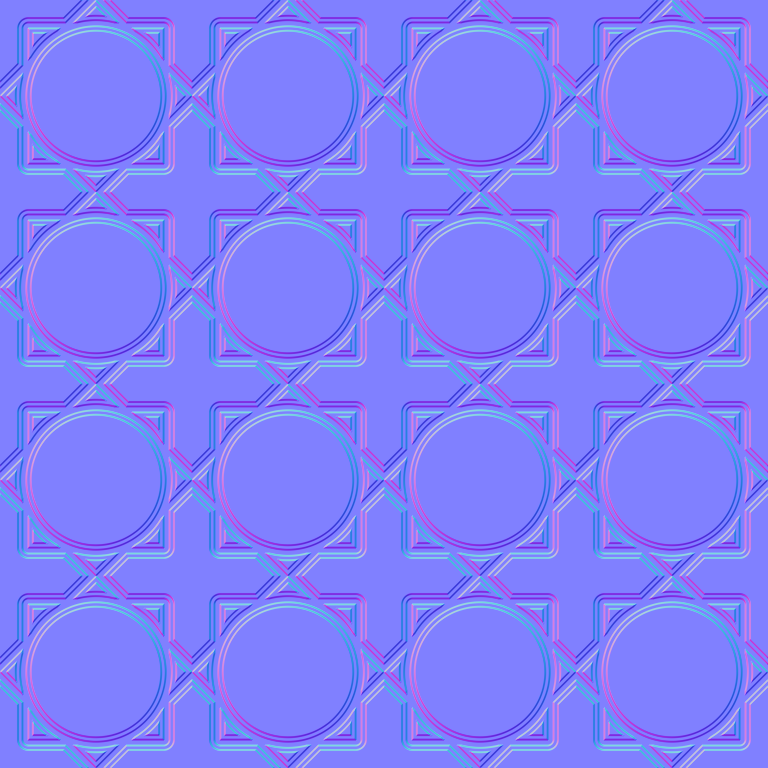
This texture map is drawn by a Shadertoy shader. Its source:

```glsl
float band(float d, float inner, float outer) {
    return max(inner - d, d - outer);
}

// Distance from the raised straps, positive inside the sunken panels
float panelDistance(vec2 uv) {
    vec2 p = abs(fract(uv) - 0.5);

    // Upright square, rounded outside, overlaid by a sharp diamond
    vec2 q = p - 0.352;
    float box = length(max(q, 0.0)) + min(max(q.x, q.y), 0.0);
    float square = band(box, 0.0, 0.031);
    float diamond = band((p.x + p.y) * 0.70711, 0.352, 0.383);

    // The ring covers the star, and its disc stays empty
    float r = length(p);
    float straps = min(min(square, diamond), r - 0.395);
    return max(straps, 0.363 - r);
}

// Two terraces lead down from each strap
float height(vec2 uv) {
    float d = panelDistance(uv);
    return -smoothstep(-0.004, 0.004, d) - smoothstep(-0.004, 0.004, d - 0.023);
}

void mainImage(out vec4 fragColor, in vec2 fragCoord) {
    vec2 uv = 4.0 * fragCoord / iResolution.xy;

    // Slope over at least one pixel keeps the steps smooth
    float halfStep = max(0.0045, 2.0 / iResolution.y);
    vec2 e = vec2(halfStep, 0.0);
    vec2 slope = vec2(height(uv + e.xy) - height(uv - e.xy),
                      height(uv + e.yx) - height(uv - e.yx));

    // Tangent-space normal with the green channel pointing down
    vec3 normal = normalize(vec3(-0.95 * slope, 1.0));
    normal.y = -normal.y;
    fragColor = vec4(0.5 + 0.5 * normal, 1.0);
}
```
